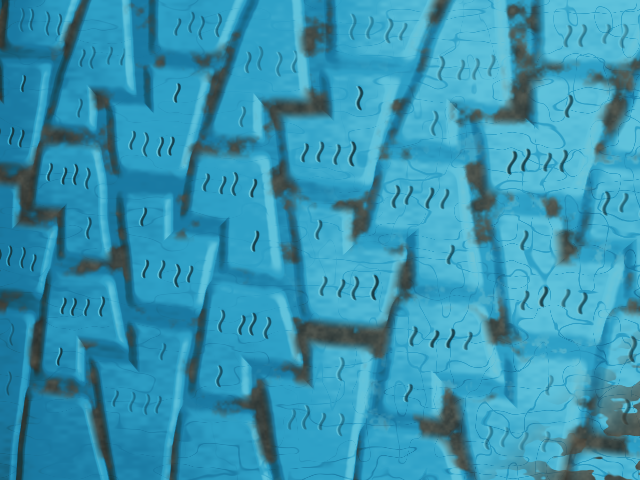
This texture is drawn by a WebGL 2 fragment shader. Its source:

```glsl
#version 300 es
precision highp float;

#define PITCH 0.368
#define ROUNDING 0.022
#define BEVEL 0.013
#define SIPE_GAP 0.031
#define SIPE_HALF_LENGTH 0.019
#define SIPE_HALF_WIDTH 0.0027
#define SIPE_WAVE 0.0042
#define RUST_AMOUNT 0.85
#define CRACK_AMOUNT 0.24

uniform vec2 u_resolution;
out vec4 outColor;

const vec3 DEEP = vec3(0.10, 0.22, 0.24);
const vec3 SHADE = vec3(0.08, 0.35, 0.45);
const vec3 MID = vec3(0.10, 0.48, 0.64);
const vec3 BLUE = vec3(0.18, 0.63, 0.78);
const vec3 SKY = vec3(0.37, 0.76, 0.86);
const vec3 PALE = vec3(0.50, 0.78, 0.82);
const vec3 RUST = vec3(0.25, 0.22, 0.18);

// One entry per row of blocks: centre x, centre y, half width, half height
const vec4 BLOCK[8] = vec4[8](
  vec4(0.290, 0.000, 0.093, 0.106), vec4(0.076, 0.080, 0.065, 0.188),
  vec4(0.195, 0.246, 0.096, 0.108), vec4(-0.008, 0.419, 0.089, 0.117),
  vec4(0.229, 0.510, 0.094, 0.113), vec4(0.028, 0.682, 0.097, 0.111),
  vec4(0.161, 0.865, 0.081, 0.200), vec4(-0.026, 0.950, 0.100, 0.122));

// Taper, skew and inner corner of the notch
const vec4 CUT[8] = vec4[8](
  vec4(-0.20, -0.20, 0.0, 0.12), vec4(0.23, -0.15, -0.021, 0.108),
  vec4(-0.19, -0.064, -0.007, -0.028), vec4(0.143, -0.02, -0.012, 0.018),
  vec4(-0.185, -0.054, 0.003, -0.033), vec4(0.19, 0.04, 0.0, 0.03),
  vec4(-0.165, 0.015, -0.01, -0.118), vec4(0.20, 0.08, 0.0, -0.30));

float hash(vec2 p) {
  vec3 q = fract(p.xyx * 0.1031);
  q += dot(q, q.yzx + 33.33);
  return fract((q.x + q.y) * q.z);
}

float noise(vec2 p) {
  vec2 i = floor(p), f = fract(p);
  f = f * f * (3.0 - 2.0 * f);
  return mix(mix(hash(i), hash(i + vec2(1, 0)), f.x),
             mix(hash(i + vec2(0, 1)), hash(i + 1.0), f.x), f.y);
}

float fbm(vec2 p) {
  return 0.55 * noise(p) + 0.3 * noise(p * 2.1 + 7.0) + 0.15 * noise(p * 4.3 + 19.0);
}

float smoothMax(float a, float b, float k) {
  float h = max(k - abs(a - b), 0.0) / k;
  return max(a, b) + h * h * k * 0.25;
}

float squiggle(vec2 q, float len) {
  q.x += SIPE_WAVE * sin(q.y * 135.0);
  return length(vec2(q.x, max(abs(q.y) - len, 0.0))) - SIPE_HALF_WIDTH;
}

// Undo the widening and tilt of the columns towards the right
vec2 flatten(vec2 p) {
  float u = (sqrt(0.0955 + 0.118 * (p.x - 0.1476)) - 0.309) / 0.059;
  return vec2(u * PITCH, (p.y - 0.007 * u) / (1.0 + 0.04 * u));
}

// Returns the distance to the nearest block and the sipe coverage
vec2 tread(vec2 p) {
  vec2 s = flatten(p + 0.007 * (vec2(noise(p * 13.0), noise(p * 13.0 + 40.0)) - 0.5));
  float dist = 1.0, sipe = 0.0;
  for (int i = 0; i < 8; i++) {
    vec4 b = BLOCK[i], c = CUT[i];
    vec2 q = s - b.xy;
    float column = round(q.x / PITCH);
    q.x -= column * PITCH;
    vec2 side = vec2((i / 2) % 2 == 0 ? 1.0 : -1.0, sign(c.w));
    float d = smoothMax(abs(q.y) - b.w, abs(q.x - c.y * q.y) - b.z - c.x * q.y, ROUNDING);
    vec2 notch = side * (q - c.zw);
    d = smoothMax(d, min(notch.x, notch.y), ROUNDING * 0.6);
    dist = min(dist, d);

    // Four sipes in the wide half, one in the narrow half
    float n = clamp(floor(q.x / SIPE_GAP), -2.0, 1.0) + 0.5;
    vec2 id = vec2(column * 7.0 + n + 50.0, float(i) * 11.0 + 5.0);
    vec2 jitter = 0.012 * (vec2(hash(id), hash(id + 31.0)) - 0.5);
    float len = SIPE_HALF_LENGTH * mix(0.75, 1.15, hash(id + 63.0));
    float m = squiggle(q - vec2(n * SIPE_GAP, c.w - side.y * 0.073) - jitter, len);
    m = min(m, squiggle(q - vec2(-side.x * 0.055, c.w + side.y * 0.036), len));
    float depth = (i < 2 || i > 5 ? 0.45 : 1.0) * mix(0.6, 1.0, hash(id + 90.0));
    sipe = max(sipe, depth * smoothstep(0.002, -0.002, m) * smoothstep(-0.008, -0.016, d));
  }
  return vec2(dist, sipe);
}

float relief(vec2 t) {
  return smoothstep(BEVEL, -BEVEL, t.x) - 0.22 * t.y;
}

vec3 paint(float t) {
  vec3 c = mix(DEEP, SHADE, smoothstep(0.0, 0.25, t));
  c = mix(c, MID, smoothstep(0.25, 0.5, t));
  c = mix(c, BLUE, smoothstep(0.5, 0.75, t));
  c = mix(c, SKY, smoothstep(0.75, 1.0, t));
  return mix(c, PALE, smoothstep(1.0, 1.35, t));
}

void main() {
  vec2 p = vec2(gl_FragCoord.x, u_resolution.y - gl_FragCoord.y) / u_resolution.y;
  vec2 t = tread(p);
  float h = relief(t), e = 0.003;
  vec2 slope = (vec2(relief(tread(p + vec2(e, 0))), relief(tread(p + vec2(0, e)))) - h) / e;
  float groove = smoothstep(-BEVEL, BEVEL, t.x);

  // Light from the right, fading to the lower left
  float tone = 0.64 + 0.30 * smoothstep(0.0, 1.15, p.x);
  tone -= 0.13 * smoothstep(0.65, 1.0, p.y) * (1.1 - 0.6 * p.x);
  tone -= 0.16 * smoothstep(0.12, 0.0, p.x);
  tone += 0.18 * (fbm(p * 7.0) - 0.5) + 0.07 * (noise(p * vec2(60.0, 110.0)) - 0.5);
  tone += 0.0055 * clamp(dot(slope, vec2(-1.0, 0.2)), -65.0, 55.0) - 0.2 * groove;

  // Fine cracks in the dry paint
  float dry = smoothstep(0.6, 1.5, p.x + 0.45 * p.y);
  vec2 w = p + 0.03 * fbm(p * 12.0);
  float crack = smoothstep(0.035, 0.0, abs(noise(w * vec2(13.0, 42.0)) - 0.5));
  crack = max(crack, dry * smoothstep(0.03, 0.0, abs(noise(w * vec2(34.0, 20.0) + 9.0) - 0.5)));
  tone -= CRACK_AMOUNT * crack * mix(0.25, 1.0, dry) * (1.0 - 0.5 * groove);
  vec3 color = paint(tone);

  // Worn grooves, sipes and chips
  float wear = fbm(p * vec2(11.0, 13.0) + 3.0);
  float grain = fbm(p * 45.0);
  color = mix(color, PALE, 0.4 * groove * dry * smoothstep(0.5, 0.7, grain));
  float rust = smoothstep(0.48, 0.68, wear + 0.3 * (grain - 0.5) + 0.0015 * slope.x);
  color = mix(color, RUST * (0.5 + grain), RUST_AMOUNT * groove * rust);
  color = mix(color, DEEP * 0.85, 0.85 * t.y);
  float chip = smoothstep(1.95, 2.25, p.x + p.y) * smoothstep(0.49, 0.54, fbm(p * vec2(16.0, 28.0)));
  color = mix(color, RUST * (0.7 + grain), 0.85 * chip);
  outColor = vec4(color, 1.0);
}
```
